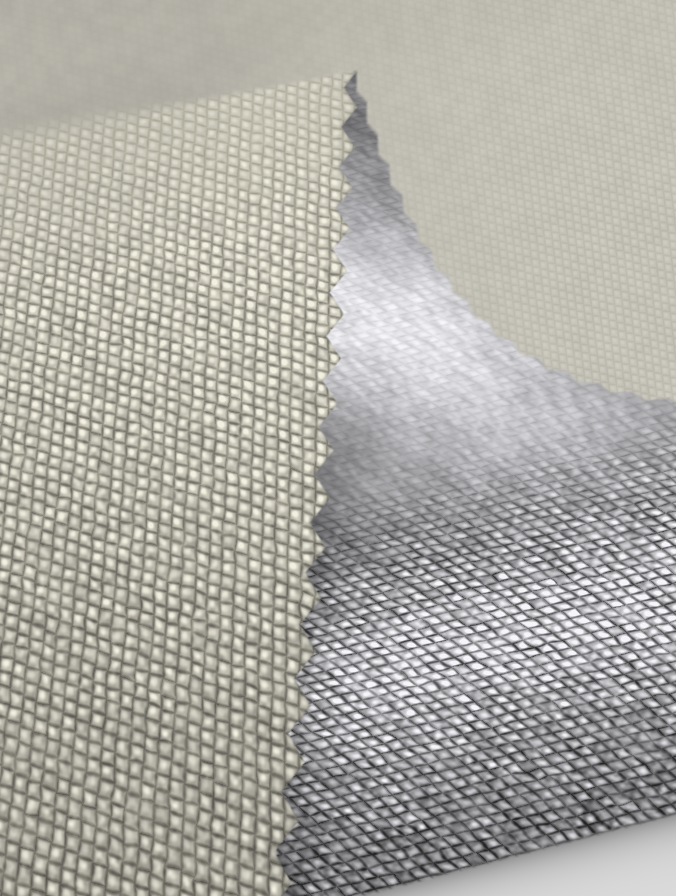
Give the GLSL for this texture, as a Shadertoy shader.

```glsl
// Woven beige cloth with a pinked edge, folded over its silver-coated underside.

float hash(vec2 p) {
    return fract(sin(dot(p, vec2(127.1, 311.7))) * 43758.5453);
}

float noise(vec2 p) {
    vec2 i = floor(p), f = fract(p);
    f = f * f * (3.0 - 2.0 * f);
    return mix(mix(hash(i), hash(i + vec2(1, 0)), f.x),
               mix(hash(i + vec2(0, 1)), hash(i + vec2(1, 1)), f.x), f.y);
}

// Smooth coverage: 0 below -soft, 1 above +soft
float cover(float d, float soft) {
    return smoothstep(-soft, soft, d);
}

float bell(float x, float width) {
    return exp(-x * x / (width * width));
}

// Staggered threads with slanted gaps: x = height, y = random value of the thread
vec2 weave(vec2 g, float slant) {
    float column = floor(g.x);
    g.y += 0.5 * mod(column, 2.0) + slant * (fract(g.x) - 0.5);
    vec2 c = fract(g) - 0.5;
    float rnd = hash(vec2(column, floor(g.y)));
    float body = 1.0 - smoothstep(0.27, 0.5, max(abs(c.x) * 0.96, abs(c.y)));
    float shine = 1.0 - smoothstep(0.05, 0.42, length(c - vec2(-0.08, 0.08)));
    return vec2(0.55 * body + 0.45 * shine, rnd);
}

// Mean line of the pinked right edge of the front cloth
float edgeLine(float y) {
    return 0.312 + 0.12 * y - 0.035 * y * y;
}

// Far cloth, out of focus towards the upper left
vec3 backCloth(vec2 p) {
    float shade = 0.725 + 0.04 * smoothstep(0.1, 0.65, p.x)
                - 0.03 * smoothstep(0.9, 1.0, p.y) * (1.0 - p.x);
    shade -= 0.04 * bell(p.y - 0.86 - 0.19 * p.x, 0.05) * (1.0 - smoothstep(0.2, 0.4, p.x));
    float focus = smoothstep(0.3, 0.7, p.x) * (1.0 - 0.5 * smoothstep(0.7, 1.0, p.y));
    vec2 w = weave(vec2(p.x + 0.12 * p.y, p.y - 0.25 * p.x) * vec2(115.0, 105.0), 0.3);
    shade += (0.01 + 0.06 * focus) * (w.x - 0.43);
    shade += 0.025 * (noise(p * 90.0) - 0.5);
    return shade * vec3(1.0, 0.985, 0.93);
}

// Metallic underside: two highlights with a dark roll between them
vec3 silverCloth(vec2 p) {
    float q = p.y - 0.25 * (p.x - 0.5);
    float upper = bell(p.y - 0.63 + 0.3 * (p.x - 0.45), 0.12) * bell(max(p.x - 0.46, 0.0), 0.22);
    float lower = bell(q - 0.27, 0.09);
    float shade = 0.52 + 0.38 * upper + 0.20 * lower;
    shade += 0.06 * bell(q - 0.48, 0.05) - 0.08 * (1.0 - smoothstep(0.03, 0.14, q));

    // Crisp flat threads near the viewer, fine slanted grain in the distance
    float near = 1.0 - smoothstep(0.35, 0.5, q);
    vec2 g = vec2(72.0 * q + 42.0 * q * q, (p.x + 0.3 * p.y) * 60.0);
    g += 0.22 * (vec2(noise(p * 75.0), noise(p * 75.0 + 31.0)) - 0.5);
    vec2 w = weave(g, 0.45);
    float relief = (w.x - 0.43) * (0.6 + 0.8 * w.y);
    shade += relief * mix(0.07, 0.44 + 0.22 * lower, near);
    float streak = noise(vec2((p.x - p.y) * 40.0, (p.y + p.x) * 135.0));
    shade += (streak - 0.5) * mix(0.11, 0.14, near);
    shade += (noise(p * vec2(170.0, 210.0)) - 0.5) * mix(0.06, 0.26, near);
    shade += 0.05 * (noise(p * vec2(28.0, 50.0)) - 0.5) * (1.0 - near);

    // Shade cast by the front cloth
    float gap = max(p.x - edgeLine(p.y), 0.0);
    shade *= 1.0 - 0.25 * exp(-gap * 32.0) * (1.0 - smoothstep(0.42, 0.6, p.y));
    shade *= 1.0 - 0.1 * smoothstep(0.78, 0.9, p.y);
    return clamp(shade, 0.15, 0.97) * vec3(0.99, 0.99, 1.01);
}

// Near cloth with plump, light threads in nearly upright columns
vec3 frontCloth(vec2 p) {
    float rise = p.y - 0.12 * p.x;
    vec2 g = vec2((p.x - 0.2 - 0.05 * p.y) * (60.0 + 22.0 * p.y), 50.0 * rise + 25.0 * rise * rise);
    g += 0.2 * (vec2(noise(p * 65.0), noise(p * 65.0 + 17.0)) - 0.5);
    vec2 w = weave(g, 0.35);
    float blur = smoothstep(0.6, 0.86, p.y - 0.15 * p.x);
    float shade = mix(0.61, 0.75, smoothstep(0.0, 0.85, p.y));
    shade += 0.03 * bell(p.x - 0.3, 0.12) * p.y;
    shade += (w.x - 0.43) * (0.75 + 0.5 * w.y) * mix(0.40, 0.14, blur);
    shade += 0.16 * (noise(p * vec2(190.0, 150.0)) - 0.5) * (1.0 - 0.8 * blur);
    return clamp(shade, 0.0, 0.95) * mix(vec3(1.0, 0.985, 0.90), vec3(1.0, 0.99, 0.93), w.x);
}

void mainImage(out vec4 fragColor, in vec2 fragCoord) {
    vec2 p = fragCoord / iResolution.y;
    float px = 1.0 / iResolution.y;
    vec3 color = backCloth(p);

    // Silver cloth below a decaying curve with small teeth, right of the front cloth
    float decay = 0.385 * exp(-8.9 * (p.x - 0.395));
    float slope = 8.9 * decay;
    float under = (0.535 + decay - p.y) / sqrt(1.0 + slope * slope);
    under += 0.014 * (abs(fract((p.x - p.y) * 21.0) - 0.5) - 0.25);
    float visible = cover(0.922 - 0.5 * abs(p.x - 0.4) * step(p.x, 0.4) - p.y, 0.002 + px);
    visible *= step(edgeLine(p.y) - mix(0.03, 0.008, smoothstep(0.88, 0.91, p.y)), p.x);
    color = mix(color, silverCloth(p), cover(under, 0.002 + px) * visible);

    // Pale table under the rolled edge
    float table = 0.26 * (p.x - 0.4) - p.y;
    float light = 0.86 - 0.3 * exp(-max(table, 0.0) * 45.0);
    color = mix(color, vec3(light), cover(table, 0.003 + px));

    // Front cloth: pinked right edge and a soft top edge
    float tooth = abs(fract(14.0 * p.y + 5.0 * p.y * p.y - 0.2) - 0.5) * 2.0 - 0.5;
    float side = edgeLine(p.y) + mix(0.023, 0.015, p.y) * tooth - p.x;
    float top = 0.845 + 0.19 * p.x - p.y;
    float topSoft = mix(0.018, 0.003, smoothstep(0.0, 0.35, p.x));
    vec3 front = frontCloth(p) * (1.0 - 0.12 * bell(side, 0.003));
    color = mix(color, front, cover(side, 0.0008 + px) * cover(top, topSoft + px));

    fragColor = vec4(color, 1.0);
}
```
